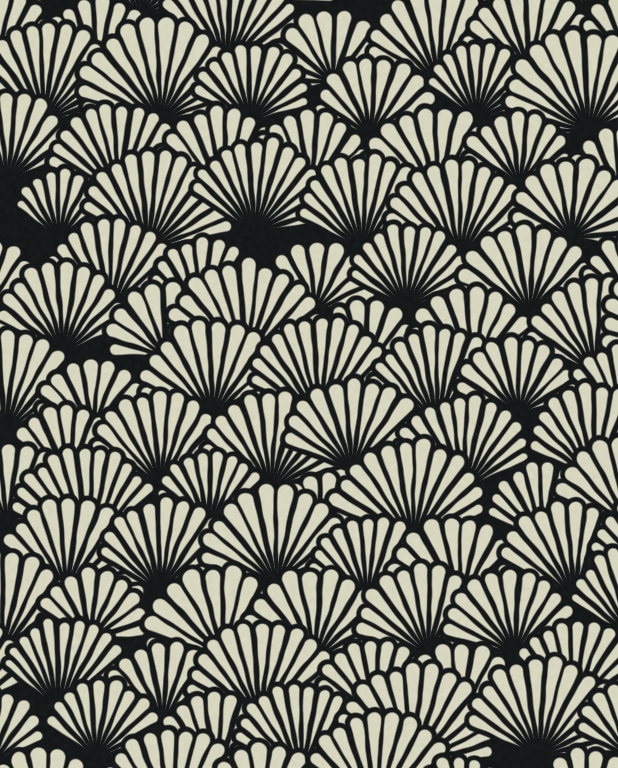
Write a Shadertoy shader that draws this pattern.

```glsl
const vec3 INK = vec3(0.085, 0.095, 0.1);
const vec3 CREAM = vec3(0.845, 0.84, 0.75);
const vec2 SPACING = vec2(0.137, 0.0755);   // columns and rows of fans
const float LINE = 0.0031;                  // half width of the lines between petals
const float OUTLINE = 0.0034;               // ink reaching past the petal tips

vec2 hash2(vec2 p) {
    vec3 q = fract(p.xyx * vec3(0.1031, 0.1030, 0.0973));
    q += dot(q, q.yzx + 33.33);
    return fract((q.xx + q.yz) * q.zy);
}

float gradientDot(vec2 cell, vec2 offset) {
    return dot(hash2(cell + 50.0) * 2.0 - 1.0, offset);
}

float gradientNoise(vec2 p) {
    vec2 i = floor(p), f = p - i;
    vec2 u = f * f * f * (f * (f * 6.0 - 15.0) + 10.0);
    vec2 e = vec2(1, 0);
    return mix(mix(gradientDot(i, f), gradientDot(i + e, f - e), u.x),
               mix(gradientDot(i + e.yx, f - e.yx), gradientDot(i + 1.0, f - 1.0), u.x), u.y);
}

// Teardrop with its point at the origin and a round tip up the y axis
float petalDistance(vec2 p, float halfAngle, float len) {
    vec2 edge = vec2(sin(halfAngle), cos(halfAngle));
    float centre = len / (1.0 + edge.x);
    p.x = abs(p.x);
    float along = dot(p, edge);
    if (along < 0.0) return length(p);
    if (along < centre * edge.y) return p.x * edge.y - p.y * edge.x;
    return length(p - vec2(0.0, centre)) - centre * edge.x;
}

// Union of petals spread around the vertical; outer petals are shorter
float fanDistance(vec2 p, float radius, float spread, vec2 seed) {
    float count = floor(radius * 103.0 + 0.5);
    float pitch = 2.0 * spread / (count - 1.0);
    float angle = atan(p.x, p.y);
    float nearest = floor((angle + spread) / pitch + 0.5);
    float r = length(p), d = 1.0;
    for (float k = -1.0; k <= 1.0; k++) {
        float index = clamp(nearest + k, 0.0, count - 1.0);
        float petalAngle = index * pitch - spread;
        vec2 rnd = hash2(seed * 7.0 + index * 3.7);
        float side = petalAngle / spread;
        float len = radius * (1.0 - 0.2 * side * side) * mix(0.96, 1.03, rnd.x);
        float turn = angle - petalAngle + (rnd.y - 0.5) * pitch * 0.12;
        d = min(d, petalDistance(r * vec2(sin(turn), cos(turn)), pitch * 0.5, len));
    }
    return d;
}

// Paints one fan over the amount of cream that lies behind it
float paintFan(float behind, vec2 p, vec2 id, float line, float soft) {
    vec2 place = hash2(id + 31.0) - 0.5;
    vec2 size = hash2(id + 57.0);
    vec2 pose = hash2(id + 91.0);
    float stagger = 0.5 * mod(id.y, 2.0);
    vec2 apex = (id + vec2(stagger, 0.0) + place * vec2(0.34, 0.45)) * SPACING;
    float radius = mix(0.092, 0.137, size.x);
    vec2 q = p - apex;
    if (length(q) > radius * 1.1) return behind;

    float tilt = (pose.x - 0.5) * 0.55;
    q = mat2(cos(tilt), -sin(tilt), sin(tilt), cos(tilt)) * q;
    float d = fanDistance(q, radius, mix(1.05, 1.4, pose.y), id);
    float cover = 1.0 - smoothstep(-soft, soft, d - OUTLINE);
    float petal = 1.0 - smoothstep(-soft, soft, d + line);
    return mix(behind, petal, cover);
}

void mainImage(out vec4 fragColor, in vec2 fragCoord) {
    vec2 p = fragCoord / iResolution.y;
    float soft = max(0.0014, 0.7 / iResolution.y);

    // Hand-drawn wobble of shape and line weight
    vec2 wobble = vec2(gradientNoise(p * 32.0), gradientNoise(p * 32.0 + 19.0));
    float line = LINE * (1.0 + 0.35 * gradientNoise(p * 45.0 + 7.0));
    vec2 q = p + 0.0022 * wobble;

    // Rows from back (upper) to front (lower)
    float cream = 0.0;
    float baseRow = floor(q.y / SPACING.y);
    for (float j = 1.0; j >= -3.0; j--) {
        float row = baseRow + j;
        float column = floor(q.x / SPACING.x - 0.5 * mod(row, 2.0) + 0.5);
        for (float i = -1.0; i <= 1.0; i++)
            cream = paintFan(cream, q, vec2(column + i, row), line, soft);
    }

    // Slight unevenness of paper and ink
    float grain = gradientNoise(p * 130.0) * 0.025;
    fragColor = vec4(mix(INK, CREAM, cream) + grain, 1.0);
}
```
